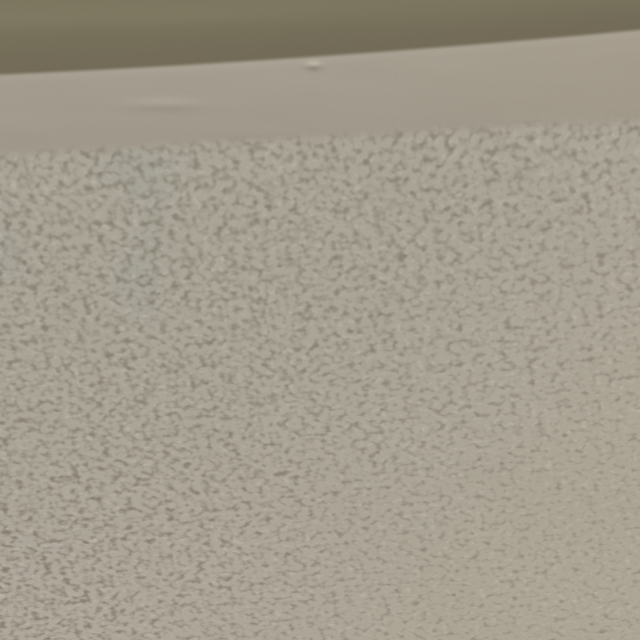
Write a WebGL 2 fragment shader that draws this texture.

```glsl
#version 300 es
precision highp float;

uniform vec2 u_resolution;
out vec4 fragColor;

// Integer hash giving a vector in [-1, 1]
vec2 hashVector(vec2 cell) {
    uvec2 q = uvec2(ivec2(cell) + 4096);
    q = q * 1664525u + 1013904223u;
    q.x += q.y * 1664525u;
    q.y += q.x * 1664525u;
    q ^= q >> 16u;
    q.x += q.y * 1664525u;
    q.y += q.x * 1664525u;
    q ^= q >> 16u;
    return vec2(q & 65535u) / 32767.5 - 1.0;
}

float cornerSlope(vec2 cell, vec2 f, vec2 corner) {
    return dot(hashVector(cell + corner), f - corner);
}

// Gradient noise, roughly -0.7 to 0.7
float gradientNoise(vec2 p) {
    vec2 cell = floor(p);
    vec2 f = p - cell;
    vec2 w = f * f * f * (f * (f * 6.0 - 15.0) + 10.0);
    float low = mix(cornerSlope(cell, f, vec2(0, 0)), cornerSlope(cell, f, vec2(1, 0)), w.x);
    float high = mix(cornerSlope(cell, f, vec2(0, 1)), cornerSlope(cell, f, vec2(1, 1)), w.x);
    return mix(low, high, w.y);
}

// Main grain with coarser clumps and finer crumbs
float layeredNoise(vec2 p) {
    float clumps = 0.35 * gradientNoise(p * 0.53 + 15.7);
    float crumbs = 0.40 * gradientNoise(p * 1.7 + 37.3);
    return gradientNoise(p) + clumps + crumbs;
}

// Soft relief: light above its centre, dark below
float dent(vec2 p, vec2 centre, vec2 size) {
    vec2 d = (p - centre) / size;
    return d.y * exp(-dot(d, d));
}

// Grain gets finer and flatter toward the bottom
vec2 grainSpace(vec2 uv) {
    vec2 p = vec2((uv.x - 0.5) * (92.0 - 16.0 * uv.y), uv.y * (158.0 - 48.0 * uv.y));
    return mat2(0.97, -0.16, 0.16, 0.97) * p;
}

vec3 speckledColor(vec2 uv) {
    vec2 grain = grainSpace(uv);
    float patches = gradientNoise(uv * 7.0 + 11.0);
    float sparse = smoothstep(0.85, 1.9, uv.x + 1.0 - uv.y);
    float lowerLeft = (1.0 - smoothstep(0.0, 0.55, uv.y)) * (1.0 - smoothstep(0.1, 0.8, uv.x));

    vec3 base = mix(vec3(0.668, 0.645, 0.594), vec3(0.675, 0.648, 0.588), sparse);
    base += vec3(0.012, 0.007, 0.010) * lowerLeft;

    // Faint cool stain on the left
    float stain = smoothstep(0.0, 0.4, gradientNoise(uv * 8.0 + 3.7));
    stain *= (1.0 - smoothstep(0.2, 0.4, uv.x)) * smoothstep(0.4, 0.55, uv.y);
    base += vec3(-0.022, -0.003, -0.005) * stain;

    // Soft dark specks with pale glints between them
    float threshold = -0.24 + 0.16 * sparse - 0.08 * patches;
    float speck = smoothstep(threshold, threshold + 0.92, layeredNoise(grain));
    float glint = smoothstep(0.0, 0.7, layeredNoise(grain * 1.1 + 71.0));
    float strength = mix(0.95, 0.72, sparse) + 0.12 * lowerLeft;
    vec3 color = mix(base, vec3(0.535, 0.508, 0.455), speck * strength);
    color += 0.04 * glint * (1.0 - speck);
    return color + 0.012 * patches;
}

vec3 smoothStripColor(vec2 uv, float depth) {
    vec3 color = mix(vec3(0.644, 0.616, 0.563), vec3(0.622, 0.594, 0.543), depth);
    color += vec3(0.006, 0.0, -0.006) * uv.x;
    color += 0.010 * gradientNoise(uv * vec2(6.0, 35.0));
    color += 0.07 * dent(uv, vec2(0.255, 0.836), vec2(0.055, 0.009));
    color += 0.18 * dent(uv, vec2(0.490, 0.897), vec2(0.012, 0.006));
    return color + 0.02 * dent(uv, vec2(0.40, 0.790), vec2(0.06, 0.010));
}

vec3 darkBandColor(vec2 uv, float height) {
    vec3 color = mix(vec3(0.450, 0.420, 0.344), vec3(0.486, 0.460, 0.372), smoothstep(0.0, 0.09, height));
    float ridge = dent(uv, vec2(0.0, 0.958 + 0.02 * uv.x), vec2(0.5, 0.022));
    return color + 0.03 * ridge + 0.006 * gradientNoise(uv * vec2(5.0, 30.0));
}

void main() {
    vec2 uv = gl_FragCoord.xy / u_resolution;
    float bandEdge = 0.883 + uv.x * (0.045 + 0.025 * uv.x);
    float stripEdge = 0.757 + 0.056 * uv.x;
    float raggedEdge = stripEdge + 0.009 * gradientNoise(uv * 65.0);
    float depth = clamp((bandEdge - uv.y) / (bandEdge - stripEdge), 0.0, 1.0);

    // Layers from bottom to top
    vec3 color = speckledColor(uv);
    color = mix(color, smoothStripColor(uv, depth), smoothstep(-0.012, 0.012, uv.y - raggedEdge));
    float rim = (uv.y - bandEdge + 0.006) / 0.005;
    color += 0.012 * exp(-rim * rim);
    color = mix(color, darkBandColor(uv, uv.y - bandEdge), smoothstep(-0.004, 0.005, uv.y - bandEdge));

    // Faint fine grain over everything
    color += 0.006 * gradientNoise(uv * 190.0);
    fragColor = vec4(color, 1.0);
}
```
